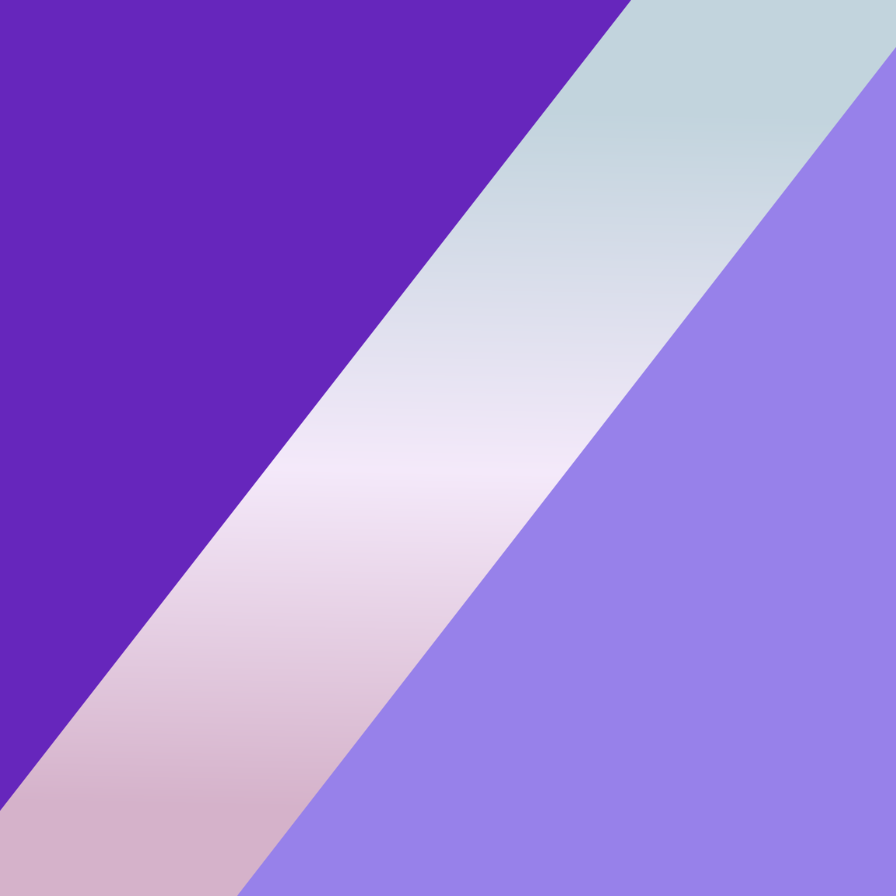
Give the GLSL for this background, as a Shadertoy shader.

```glsl
// A pale diagonal ribbon between two flat fields, deep purple and soft violet.
// Signed distances to two lines cut the fields; the ribbon is shaded by a
// three-stop, slightly tilted vertical gradient with flat ends.

// Colours
const vec3 DEEP_PURPLE = vec3(0.400, 0.149, 0.737);
const vec3 SOFT_VIOLET = vec3(0.592, 0.506, 0.918);
const vec3 RIBBON_TOP  = vec3(0.760, 0.831, 0.867);
const vec3 RIBBON_MID  = vec3(0.957, 0.914, 0.980);
const vec3 RIBBON_BASE = vec3(0.835, 0.698, 0.792);

// Ribbon edges, each a line through two points
const vec2 LEFT_LOW   = vec2(0.0000, 0.0950);
const vec2 LEFT_HIGH  = vec2(0.7044, 1.0000);
const vec2 RIGHT_LOW  = vec2(0.2645, 0.0000);
const vec2 RIGHT_HIGH = vec2(1.0000, 0.9475);

// Gradient stop heights, and the rise of the gradient axis per unit across
const float STOP_BASE = 0.095;
const float STOP_MID  = 0.474;
const float STOP_TOP  = 0.880;
const float TILT      = 0.020;

// Signed distance to the line a-b, positive on its right side
float lineDistance(vec2 p, vec2 a, vec2 b) {
    vec2 dir = normalize(b - a);
    return dot(p - a, vec2(dir.y, -dir.x));
}

// Coverage of the positive side, smoothed over about one pixel
float coverage(float dist, float pixel) {
    return clamp(dist / pixel + 0.5, 0.0, 1.0);
}

vec3 ribbonColor(vec2 p) {
    float height = p.y + TILT * (p.x - 0.5);
    float lower = clamp((height - STOP_BASE) / (STOP_MID - STOP_BASE), 0.0, 1.0);
    float upper = clamp((height - STOP_MID) / (STOP_TOP - STOP_MID), 0.0, 1.0);
    return mix(mix(RIBBON_BASE, RIBBON_MID, lower), RIBBON_TOP, upper);
}

void mainImage(out vec4 fragColor, in vec2 fragCoord) {
    vec2 p = fragCoord / iResolution.xy;
    float pixel = 1.2 / min(iResolution.x, iResolution.y);

    // Layer the fields from left to right
    float pastLeft  = coverage(lineDistance(p, LEFT_LOW, LEFT_HIGH), pixel);
    float pastRight = coverage(lineDistance(p, RIGHT_LOW, RIGHT_HIGH), pixel);
    vec3 color = mix(DEEP_PURPLE, ribbonColor(p), pastLeft);
    color = mix(color, SOFT_VIOLET, pastRight);

    fragColor = vec4(color, 1.0);
}
```
